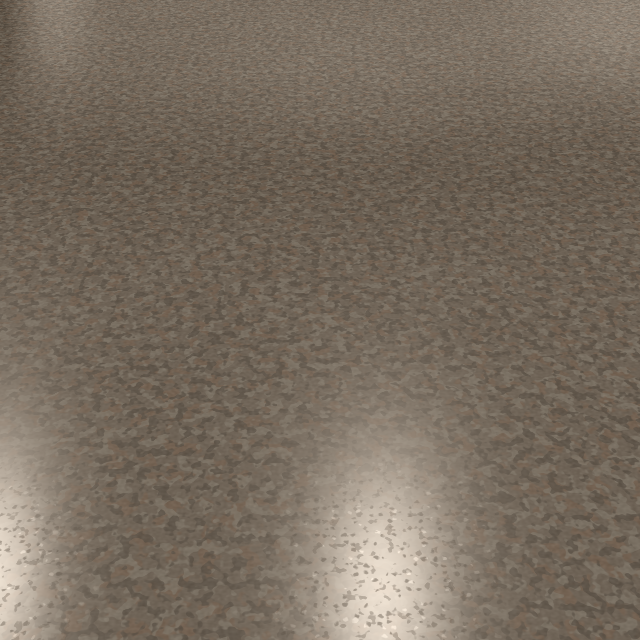
A WebGL 1 fragment shader for this texture:

```glsl
precision highp float;
// Speckled stone floor in perspective with soft lamp reflections and glossy pits.
uniform vec2 u_resolution;

const float HORIZON = 1.5;
const float DEPTH = 1.8;
const vec3 STONE = vec3(0.428, 0.384, 0.334);
const vec3 DARK_FLAKE = vec3(0.355, 0.318, 0.275);
const vec3 GREY_FLAKE = vec3(0.488, 0.452, 0.400);
const vec3 RUST_FLAKE = vec3(0.452, 0.377, 0.312);
const vec3 LAMP = vec3(1.0, 0.99, 0.97);

vec2 hash2(vec2 p) {
  vec3 q = fract(vec3(p.xyx) * vec3(0.1031, 0.1030, 0.0973));
  q += dot(q, q.yzx + 33.33);
  return fract((q.xx + q.yz) * q.zy);
}

vec2 gradient(vec2 cell) {
  float angle = 6.2832 * hash2(cell).x;
  return vec2(cos(angle), sin(angle));
}

float gradientNoise(vec2 p) {
  vec2 i = floor(p);
  vec2 f = p - i;
  vec2 w = f * f * f * (f * (f * 6.0 - 15.0) + 10.0);
  vec2 e = vec2(1.0, 0.0);
  float low = mix(dot(gradient(i), f), dot(gradient(i + e), f - e), w.x);
  float high = mix(dot(gradient(i + e.yx), f - e.yx),
                   dot(gradient(i + e.xx), f - e.xx), w.x);
  return mix(low, high, w.y);
}

// Ragged flakes: coarse noise sets the patch, finer noise chips its edge.
float flakes(vec2 p, float frequency, float level, float softness) {
  float n = gradientNoise(p * frequency)
          + 0.55 * gradientNoise(p * frequency * 2.3 + 17.0);
  return smoothstep(level - softness, level + softness, n);
}

// Scattered chips, at most one per cell.
float chips(vec2 p, float frequency, float density, float softness) {
  vec2 q = p * frequency;
  q += 0.25 * vec2(gradientNoise(q * 2.1), gradientNoise(q * 2.1 + 41.0));
  vec2 cell = floor(q);
  vec2 size = hash2(cell + 71.0);
  vec2 center = 0.3 + 0.4 * hash2(cell);
  float radius = 0.12 + 0.16 * size.y;
  float shape = 1.0 - smoothstep(radius - softness, radius + softness,
                                 length(fract(q) - center));
  return shape * step(size.x, density);
}

// Soft elliptical glow of unit height.
float glow(vec2 p, vec2 center, vec2 spread) {
  vec2 d = (p - center) / spread;
  return exp(-0.5 * dot(d, d));
}

// Broad light and shade over the far part of the floor.
float farSheen(vec2 uv) {
  float sheen = 0.045 * smoothstep(0.72, 1.0, uv.y);
  sheen += 0.085 * glow(uv, vec2(0.09, 1.02), vec2(0.035, 0.09));
  sheen += 0.085 * glow(uv, vec2(0.97, 0.96), vec2(0.12, 0.07));
  sheen += 0.035 * glow(uv, vec2(0.55, 0.88), vec2(0.16, 0.08));
  sheen -= 0.10 * glow(uv, vec2(0.0, 1.0), vec2(0.028, 0.12));
  sheen -= 0.025 * glow(uv, vec2(0.5, 0.74), vec2(0.7, 0.07));
  return sheen;
}

void main() {
  vec2 uv = gl_FragCoord.xy / u_resolution;
  float drop = HORIZON - uv.y;
  vec2 ground = vec2(uv.x - 0.5, DEPTH) / drop;
  float footprint = DEPTH / (drop * drop * u_resolution.y);
  float softness = 0.07 + 22.0 * footprint;

  // Mottled stone.
  float drift = 0.12 * gradientNoise(ground * 7.0);
  vec3 color = STONE;
  color = mix(color, RUST_FLAKE, 0.8 * flakes(ground + 5.3, 38.0, 0.16, softness));
  color = mix(color, GREY_FLAKE, 0.8 * flakes(ground + 2.7, 54.0, 0.15 + drift, softness));
  color = mix(color, DARK_FLAKE, 0.8 * flakes(ground + 9.1, 60.0, 0.17 - drift, softness));
  color += 0.035 * gradientNoise(ground * 170.0);
  color += 0.022 * gradientNoise(uv * vec2(150.0, 260.0));

  // Lamp reflections: bright cores inside wide halos.
  float core = glow(uv, vec2(0.595, 0.065), vec2(0.070, 0.145))
             + glow(uv, vec2(-0.01, 0.10), vec2(0.058, 0.135));
  float halo = glow(uv, vec2(0.60, 0.12), vec2(0.115, 0.19))
             + glow(uv, vec2(-0.02, 0.17), vec2(0.10, 0.20));

  // The polish veils the flakes; pits break it and chips glint around it.
  color = mix(color, STONE, clamp(0.85 * halo, 0.0, 0.8));
  float chipEdge = 0.05 + 40.0 * footprint;
  float pits = chips(ground, 88.0, 0.36, chipEdge);
  pits = max(pits, 0.7 * flakes(ground + 3.9, 80.0, 0.32, softness));
  float glints = chips(ground + 6.4, 95.0, 0.16, chipEdge);
  float nearness = 1.0 - smoothstep(0.12, 0.36, uv.y);
  float gloss = 0.36 * core + 0.14 * halo;
  gloss *= 1.0 - 0.5 * pits * nearness;
  gloss += 0.20 * glints * nearness * halo * (1.0 - 0.5 * min(core, 1.0));

  color += LAMP * (gloss + farSheen(uv));
  gl_FragColor = vec4(clamp(color, 0.0, 1.0), 1.0);
}
```
